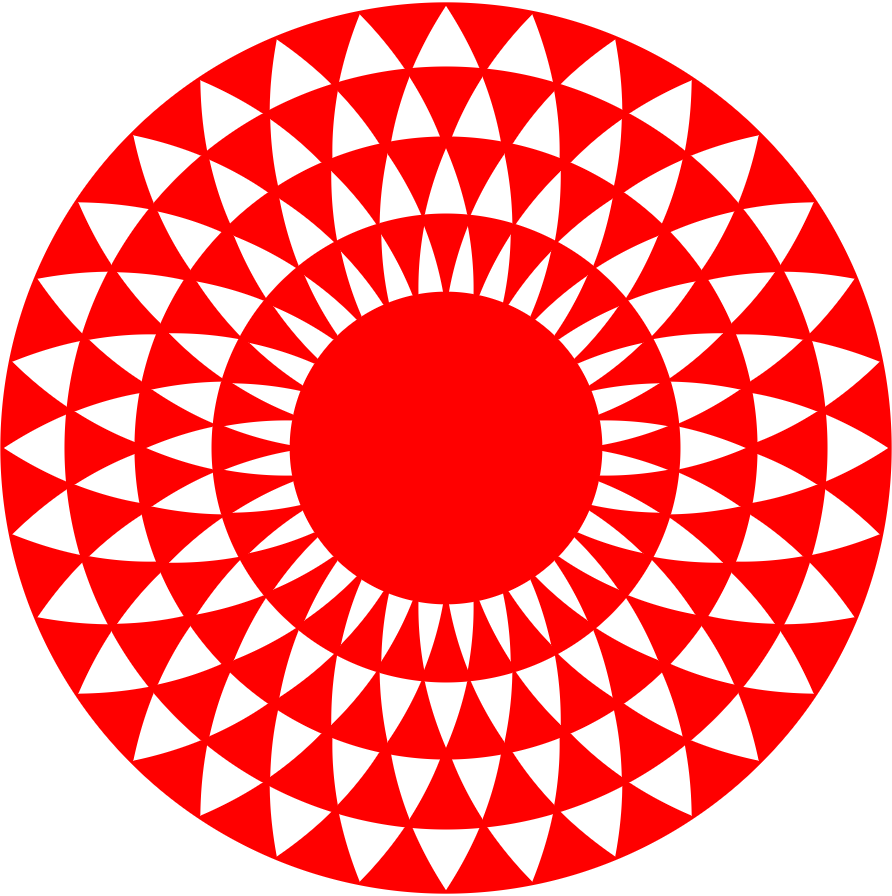
Give the GLSL for this pattern, as a WebGL 1 fragment shader.

```glsl
precision highp float;
// A red disc with four concentric rings of white, curved-sided petals.
// Polar repetition folds each ring onto one petal, whose signed distance
// is bounded by two bulging sides and a circular base arc.

uniform vec2 u_resolution;

const vec3 RED = vec3(1.0, 0.0, 0.0);
const vec3 WHITE = vec3(1.0);

const float TAU = 6.2831853;
const float PETALS = 32.0;         // petals in each ring
const float DISC_RADIUS = 0.4974;  // in canvas heights
const float SIDE_BULGE = 0.0019;   // outward bow of the petal sides

// Per ring, from the outermost to the innermost
const vec4 TIP_RADIUS = vec4(0.4935, 0.4161, 0.3346, 0.2487);
const vec4 BASE_RADIUS = vec4(0.4258, 0.3477, 0.2617, 0.1745);
const vec4 HALF_BASE = vec4(0.0365, 0.0270, 0.0234, 0.0137);

// Signed distance to a ring of petals; shift turns it by a part of a petal
float petalRing(vec2 p, float tip, float base, float halfBase, float shift) {
    float radius = length(p);
    float turn = atan(p.x, p.y + 1e-6) / TAU * PETALS + shift;
    float angle = (fract(turn + 0.5) - 0.5) * TAU / PETALS;
    vec2 q = radius * vec2(abs(sin(angle)), cos(angle));

    float height = tip - base;
    float t = (tip - q.y) / height;
    float halfWidth = halfBase * t + SIDE_BULGE * 4.0 * t * (1.0 - t);
    float slope = height / length(vec2(height, halfBase));
    return max((q.x - halfWidth) * slope, base - radius);
}

// Antialiased coverage of a signed distance
float coverage(float d, float pixel) {
    return clamp(0.5 - d / pixel, 0.0, 1.0);
}

void main() {
    vec2 p = (gl_FragCoord.xy - 0.5 * u_resolution) / u_resolution.y;
    float pixel = 1.0 / u_resolution.y;

    // Nearest petal, with every second ring set half a petal aside
    float petals = 1.0;
    for (int i = 0; i < 4; i++) {
        float shift = 0.5 * mod(float(i), 2.0);
        petals = min(petals, petalRing(p, TIP_RADIUS[i], BASE_RADIUS[i],
                                       HALF_BASE[i], shift));
    }

    // Red disc on white, then the petals cut out of it
    vec3 color = mix(WHITE, RED, coverage(length(p) - DISC_RADIUS, pixel));
    color = mix(color, WHITE, coverage(petals, pixel));
    gl_FragColor = vec4(color, 1.0);
}
```
